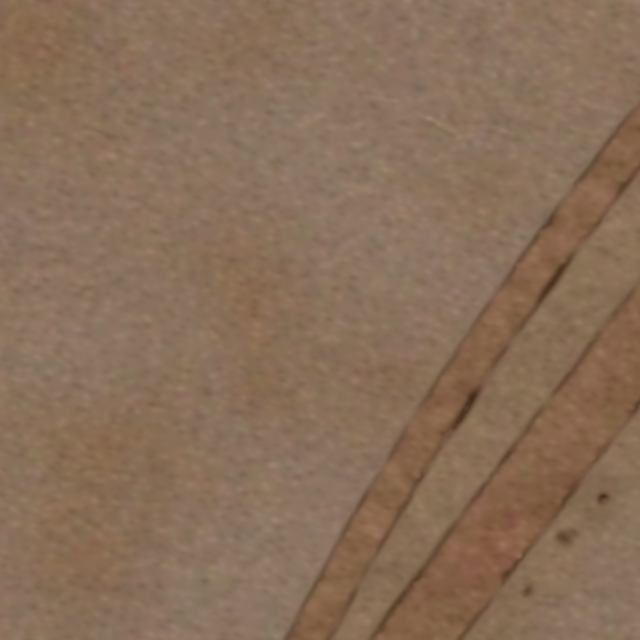
This texture is drawn by a WebGL 2 fragment shader. Its source:

```glsl
#version 300 es
precision highp float;
// Mottled tan parchment crossed by two curved brown bands with dark, worn outlines.
uniform vec2 u_resolution;
out vec4 fragColor;

float hash(vec2 p) {
    vec3 q = fract(vec3(p.xyx) * 0.1031);
    q += dot(q, q.yzx + 33.33);
    return fract((q.x + q.y) * q.z);
}

// Cellular noise: every cell scatters one soft light or dark fleck, centred on zero.
float cellGrain(vec2 p) {
    vec2 cell = floor(p), f = p - cell;
    float sum = 0.0;
    for (int y = -1; y <= 1; y++)
        for (int x = -1; x <= 1; x++) {
            vec2 o = vec2(x, y), id = cell + o + 64.0;
            vec2 d = o + vec2(hash(id), hash(id + 17.3)) - f;
            sum += (hash(id + 41.7) - 0.5) * exp(-3.5 * dot(d, d));
        }
    return sum;
}

// Signed distance across a curve x = a + b*y + c*y*y, positive on its right.
float curveSide(vec2 p, float a, float b, float c) {
    float slope = b + 2.0 * c * p.y;
    return (p.x - a - p.y * (b + c * p.y)) * inversesqrt(1.0 + slope * slope);
}

float blob(vec2 p, vec2 centre, float radius) {
    vec2 d = (p - centre) / radius;
    return exp(-dot(d, d));
}

float scratch(vec2 p, vec2 a, vec2 b) {
    vec2 ab = b - a;
    float t = clamp(dot(p - a, ab) / dot(ab, ab), 0.0, 1.0);
    return blob(p, a + ab * t, 0.0035);
}

float stroke(float d, float width) {
    return exp(-d * d / (width * width));
}

void main() {
    vec2 p = gl_FragCoord.xy / u_resolution;

    // Grain at three scales, stretched slightly along a falling diagonal
    vec2 g = vec2(p.x - 0.25 * p.y, p.y + 0.25 * p.x);
    float coarse = cellGrain(g * vec2(11.0, 15.0));
    float medium = cellGrain(g * vec2(30.0, 46.0) + 7.0);
    float fine = cellGrain(g * vec2(75.0, 105.0) + 23.0);

    // Warm stains and cool worn areas: xy centre, z radius, w warmth
    vec4 stains[12] = vec4[12](
        vec4(0.39, 0.57, 0.09, 0.5), vec4(0.18, 0.29, 0.14, 0.55),
        vec4(0.04, 0.94, 0.14, 0.6), vec4(0.38, 0.94, 0.09, 0.4),
        vec4(0.13, 0.10, 0.09, 0.5), vec4(0.42, 0.39, 0.07, 0.4),
        vec4(0.75, 0.70, 0.06, 0.35), vec4(0.59, 0.41, 0.09, 0.5),
        vec4(0.15, 0.45, 0.10, -0.3), vec4(0.47, 0.76, 0.14, -0.25),
        vec4(0.40, 0.13, 0.12, -0.25), vec4(0.62, 0.57, 0.11, -0.25));
    float warmth = 0.28 + 0.45 * coarse + 0.5 * medium;
    for (int i = 0; i < 12; i++)
        warmth += stains[i].w * blob(p, stains[i].xy, stains[i].z);
    vec3 col = mix(vec3(0.552, 0.468, 0.398), vec3(0.525, 0.405, 0.3), clamp(warmth, -0.08, 1.0));

    // Four slightly rough outlines, left to right
    float rough = 0.0007 * sin(p.y * 41.0) + 0.002 * medium + 0.0025 * fine;
    float d1 = curveSide(p, 0.447, 0.515, 0.17) + rough;
    float d2 = curveSide(p, 0.514, 0.521, 0.187) - rough;
    float d3 = curveSide(p, 0.579, 0.73, 0.04) + rough;
    float d4 = curveSide(p, 0.718, 0.752, 0.02) - 1.5 * rough;

    // Tan gap and right margin, then the two brown bands
    float margin = smoothstep(-0.006, 0.008, d2) * (1.0 - smoothstep(0.04, 0.12, d4));
    col = mix(col, vec3(0.53, 0.425, 0.318) + 0.04 * coarse, 0.7 * margin);
    float band1 = smoothstep(-0.006, 0.008, d1) * smoothstep(0.007, -0.007, d2);
    float band2 = smoothstep(-0.006, 0.008, d3) * smoothstep(0.008, -0.008, d4);
    col = mix(col, vec3(0.515, 0.375, 0.27) + 0.04 * medium, 0.85 * band1);
    col = mix(col, vec3(0.52, 0.38, 0.28) + 0.04 * coarse, 0.85 * band2);
    col += vec3(0.025, -0.01, 0.0) * band2 * blob(p, vec2(0.77, 0.15), 0.06);

    // Dark outlines, broken up by wear and heaviest along the second one
    float flecks = cellGrain(p * 34.0 + 3.0);
    float wear = clamp(0.85 + 1.3 * flecks + 0.7 * fine, 0.25, 1.25);
    float heavy = blob(vec2(p.y), vec2(0.35), 0.08) + 0.7 * blob(vec2(p.y), vec2(0.56), 0.04)
                + 0.5 * blob(vec2(p.y), vec2(0.03), 0.025);
    float ink = 0.4 * stroke(d1, 0.0055);
    ink = max(ink, (0.48 + 0.42 * min(heavy, 1.0)) * stroke(d2, 0.0056 + 0.0022 * heavy));
    ink = max(ink, 0.55 * stroke(d3, 0.0062));
    ink = max(ink, 0.5 * stroke(d4, 0.0058));
    ink *= wear;

    // Row of ink spots beside the lower band, the second one largest
    for (int i = 0; i < 4; i++) {
        float k = float(i);
        vec2 spot = vec2(0.944 - 0.06 * k, 0.221 - 0.0715 * k + 0.011 * sin(1.6 * k));
        vec2 d = p - spot + 0.008 * vec2(medium, fine);
        ink = max(ink, (0.85 - 0.12 * k) * blob(d * vec2(0.9, 1.0), vec2(0.0), 0.0085 + 0.0035 * sin(1.6 * k)));
    }
    col = mix(col, vec3(0.28, 0.175, 0.10), min(ink, 0.95));

    // Faint pale scratches with shadows below them
    float pale = scratch(p, vec2(0.57, 0.85), vec2(0.62, 0.842))
               + scratch(p, vec2(0.65, 0.825), vec2(0.71, 0.795))
               + scratch(p, vec2(0.75, 0.805), vec2(0.79, 0.795));
    float shade = scratch(p, vec2(0.145, 0.798), vec2(0.185, 0.785))
                + scratch(p, vec2(0.66, 0.811), vec2(0.71, 0.787));
    col += (0.035 * pale - 0.035 * shade) * (0.8 + fine);

    // Surface grain
    col += 0.065 * fine + 0.045 * medium + 0.02 * coarse;
    col += vec3(0.02, -0.008, 0.02) * cellGrain(p * 38.0 + 51.0);
    fragColor = vec4(col, 1.0);
}
```
